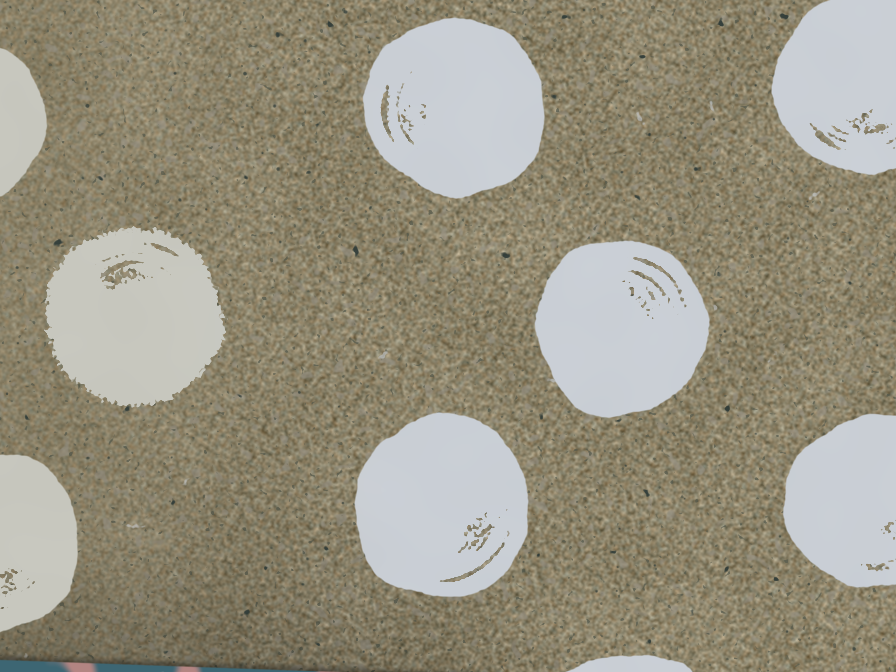
Reproduce this pattern procedurally as a Shadertoy shader.

```glsl
const float TAU = 6.2831853;
const float DISC_RADIUS = 0.132;
const vec2 DISC_PITCH = vec2(0.665, 0.315);
const vec2 DISC_ORIGIN = vec2(-0.3625, 0.0625);
const vec2 DISC_JITTER = vec2(0.09, 0.07);
const float ROW_STAGGER = 0.4;

const vec3 CARDBOARD = vec3(0.548, 0.512, 0.410);
const vec3 GREY_FIBRE = vec3(0.585, 0.565, 0.515);
const vec3 DARK_PIT = vec3(0.32, 0.34, 0.29);
const vec3 INK_SPECK = vec3(0.17, 0.22, 0.21);
const vec3 CREAM_PAINT = vec3(0.78, 0.78, 0.745);
const vec3 COOL_PAINT = vec3(0.79, 0.81, 0.835);
const vec3 TEAL_TRIM = vec3(0.24, 0.40, 0.45);
const vec3 PINK_TRIM = vec3(0.70, 0.52, 0.51);

struct Disc { vec2 offset; vec2 seed; };

vec2 hash2(vec2 p) {
    vec3 q = fract(p.xyx * vec3(0.1031, 0.1030, 0.0973));
    q += dot(q, q.yzx + 33.33);
    return fract((q.xx + q.yz) * q.zy);
}

mat2 rotation(float angle) {
    float c = cos(angle), s = sin(angle);
    return mat2(c, s, -s, c);
}

float cornerSlope(vec2 cell, vec2 f, vec2 corner) {
    return dot(hash2(cell + corner) * 2.0 - 1.0, f - corner);
}

float gradientNoise(vec2 p) {
    vec2 cell = floor(p), f = fract(p);
    vec2 u = f * f * f * (f * (f * 6.0 - 15.0) + 10.0);
    return mix(mix(cornerSlope(cell, f, vec2(0, 0)), cornerSlope(cell, f, vec2(1, 0)), u.x),
               mix(cornerSlope(cell, f, vec2(0, 1)), cornerSlope(cell, f, vec2(1, 1)), u.x), u.y);
}

// Sparse elongated marks, at most one per cell
float specks(vec2 p, float scale, float chance, vec2 size, vec2 seed, float px) {
    vec2 cell = floor(p * scale);
    vec2 place = hash2(cell + seed), kind = hash2(cell + seed + 71.0);
    vec2 q = rotation(TAU * kind.y) * (fract(p * scale) - mix(vec2(0.2), vec2(0.8), place));
    float extent = mix(0.4, 1.0, place.x * place.y);
    float d = (length(q / size) - extent) * min(size.x, size.y);
    d += 0.04 * gradientNoise(p * 150.0);
    return step(kind.x, chance) * (1.0 - smoothstep(-px * scale, px * scale, d));
}

// Grainy board with mottling, fibres and uneven light
vec3 cardboard(vec2 p, float px) {
    vec2 g = rotation(0.6) * p;
    float fine = gradientNoise(g * 173.0), coarse = gradientNoise(g * 88.0 + 19.0);
    float mottle = gradientNoise(p * 7.0) + 0.6 * gradientNoise(p * 23.0);
    float contrast = mix(0.65, 1.1, smoothstep(0.0, 0.55, p.x));
    vec3 color = CARDBOARD + contrast * (0.19 * fine + 0.14 * coarse) + 0.05 * mottle;
    color += 0.07 * gradientNoise(g * 125.0 + 53.0) * vec3(0.8, -0.1, -0.7);
    color = mix(color, GREY_FIBRE, 0.6 * smoothstep(0.18, 0.42, gradientNoise(g * 60.0 + 37.0)));
    color = mix(color, DARK_PIT, 0.7 * smoothstep(0.28, 0.48, gradientNoise(g * 130.0 + 91.0)));
    float shade = exp(-p.y * 7.0) * (1.0 - smoothstep(0.3, 1.0, p.x));
    color *= 1.0 - 0.22 * shade;
    color = mix(color, INK_SPECK, 0.9 * specks(p, 9.0, 0.32, vec2(0.065, 0.04), vec2(5.0), px));
    color = mix(color, INK_SPECK, 0.7 * specks(p, 21.0, 0.18, vec2(0.06), vec2(23.0), px));
    return mix(color, COOL_PAINT, 0.6 * specks(p, 8.0, 0.15, vec2(0.08, 0.025), vec2(47.0), px));
}

// Closest disc of a jittered, staggered lattice
Disc nearestDisc(vec2 p) {
    Disc best = Disc(vec2(9.0), vec2(0.0));
    vec2 grid = (p - DISC_ORIGIN) / DISC_PITCH;
    for (int j = -1; j <= 1; j++) {
        float row = floor(grid.y) + float(j);
        float stagger = ROW_STAGGER * mod(row, 2.0);
        for (int i = -1; i <= 1; i++) {
            vec2 cell = vec2(floor(grid.x - stagger) + float(i), row);
            vec2 centre = DISC_ORIGIN + DISC_PITCH * (cell + vec2(stagger, 0.0) + 0.5);
            centre += (hash2(cell + 13.0) - 0.5) * DISC_JITTER;
            vec2 offset = p - centre;
            if (length(offset) < length(best.offset)) best = Disc(offset, hash2(cell + 29.0));
        }
    }
    return best;
}

// Signed distance to a lumpy hand-stamped outline
float discDistance(vec2 offset, vec2 seed) {
    float r = length(offset);
    vec2 dir = offset / max(r, 1e-4);
    float lumps = 0.17 * gradientNoise(dir * 1.1 + seed * 40.0)
                + 0.05 * gradientNoise(dir * 3.5 + seed * 70.0)
                + 0.014 * gradientNoise(dir * 17.0 + seed * 90.0);
    float rough = smoothstep(0.86, 0.9, seed.y) * 0.1 * gradientNoise(offset * 150.0);
    return r - DISC_RADIUS * (1.0 + lumps + rough);
}

// Bare arcs and a dry patch left on one side of the stamp
float brushGaps(vec2 offset, vec2 seed) {
    vec2 q = rotation(TAU * seed.x) * offset / DISC_RADIUS;
    float r = length(q), angle = atan(q.y, q.x + 1e-5);
    float grit = gradientNoise(q * 22.0 + seed * 30.0);
    float sector = 1.0 - smoothstep(0.4, 1.5, abs(angle));
    float band = smoothstep(0.4, 0.65, r) * (1.0 - smoothstep(0.78, 0.93, r));
    float streak = gradientNoise(vec2(angle * 1.1, r * 12.0) + seed * 50.0) + 0.25 * grit;
    float arcs = smoothstep(-0.04, 0.04, streak - mix(0.9, 0.18, sector * band));
    float dry = 1.0 - smoothstep(0.2, 1.0, length((q - vec2(0.45, 0.12)) * vec2(3.4, 1.8)));
    float worn = gradientNoise(q * vec2(9.0, 4.0) + seed * 60.0) + 0.8 * grit;
    float scuff = smoothstep(-0.06, 0.06, worn - mix(0.95, mix(0.25, 0.0, seed.y), dry));
    return max(arcs, scuff);
}

void mainImage(out vec4 fragColor, in vec2 fragCoord) {
    float px = 1.0 / iResolution.y;
    vec2 p = fragCoord * px;
    vec3 color = cardboard(p, px);

    // Coloured trim along the lower left edge
    float trim = p.y - 0.018 + 0.036 * p.x;
    vec3 trimColor = mix(TEAL_TRIM, PINK_TRIM, smoothstep(0.05, 0.2, gradientNoise(p * 13.0)));
    color *= 1.0 - 0.3 * (1.0 - smoothstep(0.0, 0.012, trim));
    color = mix(color, trimColor, 1.0 - smoothstep(-px, px, trim));

    // Paint turns from cream to cool white towards the right
    Disc disc = nearestDisc(p);
    vec3 paint = mix(CREAM_PAINT, COOL_PAINT, smoothstep(0.25, 0.6, p.x));
    paint += 0.012 * gradientNoise(p * 9.0);
    float cover = 1.0 - smoothstep(-px, px, discDistance(disc.offset, disc.seed));
    cover *= 1.0 - 0.92 * brushGaps(disc.offset, disc.seed);
    fragColor = vec4(mix(color, paint, cover), 1.0);
}
```
